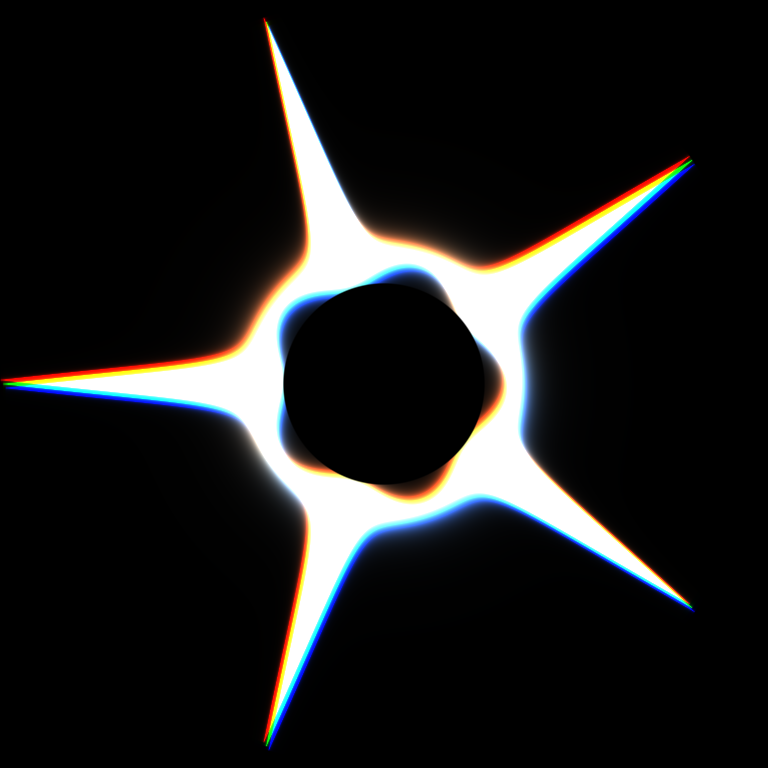
A Shadertoy shader for this background:

```glsl
// A glowing five-armed star with a dark scalloped core and split colour fringes.

const float TAU = 6.28318531;
const float ARMS = 5.0;
const float CORE_RADIUS = 0.262;
const float TIP_RADIUS = 0.992;
const vec2 RED_SHIFT = vec2(-0.0065, 0.0104);

// Radius of the outer outline: a round body with needle-like arms.
float starRadius(float angle) {
    float sector = TAU / ARMS;
    float fromArm = abs(mod(angle, sector) - 0.5 * sector);
    return 0.365 + 0.625 * exp(-fromArm / 0.07);
}

// Radius of the inner outline: one lobe between each pair of arms.
float lobeRadius(float angle) {
    return 0.286 + 0.029 * cos(ARMS * angle);
}

// Full light at the outline, fading with distance beyond it.
float falloff(float dist, float width) {
    return pow(1.0 + max(dist, 0.0) / width, -3.0);
}

// Brightness of one colour channel.
float starLight(vec2 p, float pixel) {
    float r = length(p);
    float angle = atan(p.y, p.x + 1e-6);
    float outer = falloff(r - starRadius(angle), 0.04);
    float inner = falloff(lobeRadius(angle) - r, 0.03);
    float tipCut = 1.0 - smoothstep(TIP_RADIUS - pixel, TIP_RADIUS + pixel, r);
    return outer * inner * tipCut;
}

void mainImage(out vec4 fragColor, in vec2 fragCoord) {
    float pixel = 2.0 / iResolution.y;
    vec2 p = (fragCoord - 0.5 * iResolution.xy) * pixel;

    // Red and blue are displaced in opposite directions.
    vec3 color = vec3(starLight(p - RED_SHIFT, pixel),
                      starLight(p, pixel),
                      starLight(p + RED_SHIFT, pixel));

    // Crisp black core.
    color *= smoothstep(CORE_RADIUS - pixel, CORE_RADIUS + pixel, length(p));

    fragColor = vec4(color, 1.0);
}
```
